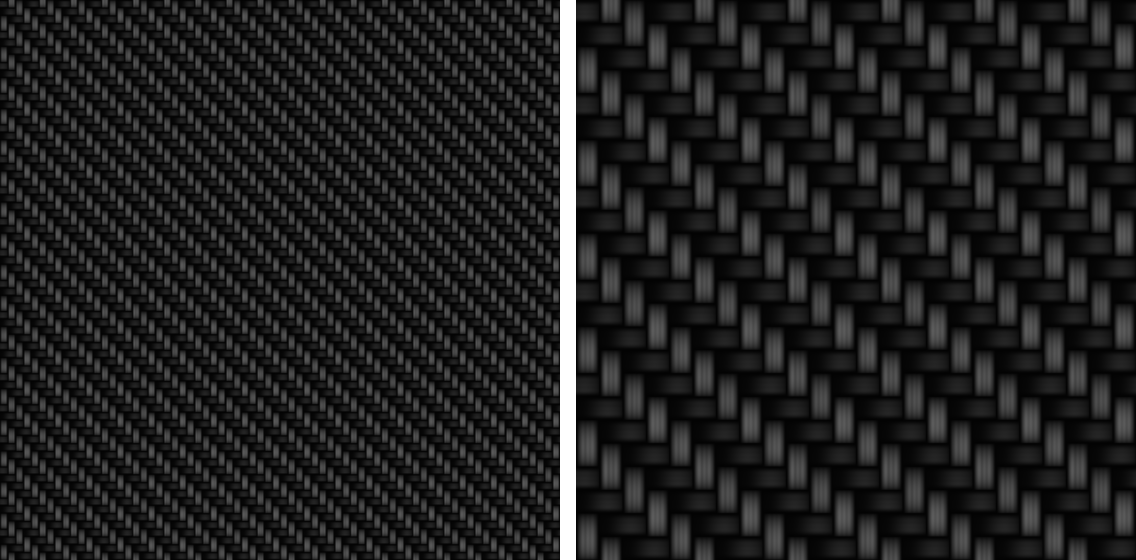
Left, the full canvas; right, a detail of the centre.
Write a WebGL 1 fragment shader that draws this texture.

```glsl
precision highp float;
// Black carbon fibre cloth: a 2/2 twill of bright upright tows and dark level tows.
uniform vec2 u_resolution;

#define REPEATS 18.0       // weave repeats across and down
#define FIBRES 5.0         // fibre strands across one tow
#define UPRIGHT_TONE 0.37  // peak grey of the upright tows
#define LEVEL_TONE 0.155   // peak grey of the level tows
#define GAP_TONE 0.012     // grey of the gaps between tows
#define EDGE 0.26          // rounded share of a tow at each side
#define STREAK 0.34        // contrast of the fibre strands
#define SHADE 0.12         // light left on a level tow where it dives under
#define SAMPLES 3          // samples per pixel side

const float PI = 3.14159265;

float hash(vec2 p) {
    vec3 q = fract(vec3(p.xyx) * 0.1031);
    q += dot(q, q.yzx + 33.33);
    return fract((q.x + q.y) * q.z);
}

// Smooth strand brightness across a tow, 0 to 1
float strands(float across, float tow) {
    float s = across * FIBRES;
    float k = floor(s);
    float tone = mix(hash(vec2(k, tow)), hash(vec2(k + 1.0, tow)), smoothstep(0.0, 1.0, s - k));
    float ridge = 0.5 + 0.5 * cos(2.0 * PI * s);
    return mix(tone, ridge, 0.35);
}

// Rounded cross section of a tow
float roundness(float across) {
    return smoothstep(0.0, EDGE, across) * smoothstep(0.0, EDGE, 1.0 - across);
}

// Arch of a tow that rises from the cloth and dips again
float arch(float along, float power) {
    return pow(max(sin(PI * along), 0.0), power);
}

float weave(vec2 uv) {
    vec2 grid = uv * REPEATS * 4.0;
    vec2 cell = mod(floor(grid), 4.0);
    vec2 f = fract(grid);
    float phase = mod(3.0 - cell.x - cell.y, 4.0);
    float light;

    if (phase > 1.5) {
        // Upright tow: two cells tall, phase 2 is its upper half, brightest below the middle
        float along = 0.5 * (f.y + (phase < 2.5 ? 1.0 : 0.0));
        float streak = 1.0 - STREAK * strands(f.x, cell.x);
        light = UPRIGHT_TONE * streak * roundness(f.x) * arch(pow(along, 0.8), 0.65);
    } else {
        // Level tow: two cells wide, phase 1 is its shaded left half
        float along = 0.5 * (f.x + (phase < 0.5 ? 1.0 : 0.0));
        float streak = 1.0 - 0.4 * STREAK * strands(f.y, cell.y + 7.0);
        float shade = mix(SHADE, 1.0, smoothstep(0.1, 0.75, along));
        float slope = mix(1.0, 0.7, smoothstep(0.35, 1.0, f.y));
        light = LEVEL_TONE * streak * shade * slope * roundness(f.y) * arch(along, 0.35);
    }
    return GAP_TONE + light;
}

void main() {
    // Average a small grid of samples to smooth the edges
    float grey = 0.0;
    for (int i = 0; i < SAMPLES; i++) {
        for (int j = 0; j < SAMPLES; j++) {
            vec2 offset = (vec2(float(i), float(j)) + 0.5) / float(SAMPLES) - 0.5;
            grey += weave((gl_FragCoord.xy + offset) / u_resolution);
        }
    }
    gl_FragColor = vec4(vec3(grey / float(SAMPLES * SAMPLES)), 1.0);
}
```
